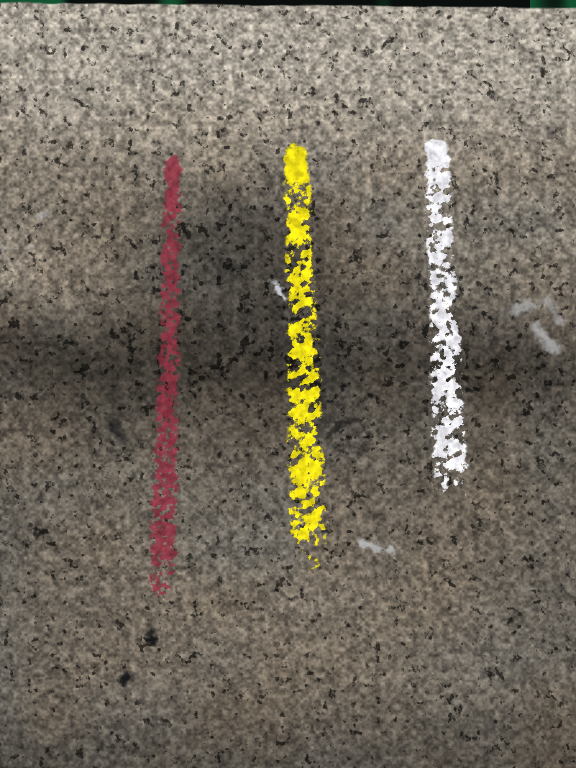
This texture is drawn by a Shadertoy shader. Its source:

```glsl
float hash(vec2 p) {
    return fract(sin(dot(p, vec2(127.1, 311.7))) * 43758.5453);
}

float noise(vec2 p) {
    vec2 i = floor(p), f = fract(p);
    f = f * f * (3.0 - 2.0 * f);
    return mix(mix(hash(i), hash(i + vec2(1, 0)), f.x),
               mix(hash(i + vec2(0, 1)), hash(i + vec2(1, 1)), f.x), f.y);
}

float fbm(vec2 p) {
    float sum = 0.0, amp = 0.5;
    for (int i = 0; i < 4; i++) {
        sum += amp * noise(p);
        p = mat2(1.6, 1.2, -1.2, 1.6) * p + 7.3;
        amp *= 0.5;
    }
    return sum / 0.9375;
}

// Soft elliptical spot
float blob(vec2 p, vec2 center, vec2 radius) {
    vec2 q = (p - center) / radius;
    return exp(-dot(q, q));
}

// Small ragged mark along a segment
float scuff(vec2 p, vec2 a, vec2 b, float width) {
    vec2 ab = b - a;
    float h = clamp(dot(p - a, ab) / dot(ab, ab), 0.0, 1.0);
    float d = length(p - a - ab * h) + 0.016 * (fbm(p * 110.0) - 0.5);
    return 1.0 - smoothstep(0.0, width, d);
}

// Chalk coverage: broken flakes inside a slightly bowed, widening stripe
float chalk(vec2 p, vec2 top, vec2 bottom, vec2 widths, float bow, float gaps, float grain) {
    float t = (top.y - p.y) / (top.y - bottom.y);
    float s = clamp(t, 0.0, 1.0);
    float center = mix(top.x, bottom.x, s) + bow * s * (1.0 - s);
    float width = mix(widths.x, widths.y, s);
    float along = max(max(p.y - top.y + width, bottom.y - p.y), 0.0);
    float d = length(vec2(p.x - center, along)) - width;
    d += 0.012 * (fbm(p * vec2(110, 150)) - 0.5);
    float inside = 1.0 - smoothstep(-0.003, 0.0015, d);
    float flakes = fbm(p * mat2(0.9, 0.4, -0.5, 1.0) * grain) + 0.06 * (noise(p * 45.0) - 0.5);
    float cut = gaps * smoothstep(-0.02, 0.16, t) + 0.2 * smoothstep(0.92, 1.02, t);
    cut += 0.12 * smoothstep(-0.6, 0.0, d / width) * smoothstep(0.0, 0.15, t);
    return inside * smoothstep(cut - 0.07, cut + 0.07, flakes);
}

void mainImage(out vec4 fragColor, in vec2 fragCoord) {
    vec2 p = fragCoord / iResolution.xy * vec2(0.75, 1.0);
    float grain = fbm(p * 150.0);
    float speck = noise(p * 300.0);
    float cloud = fbm(p * 10.0);

    // Weathered board: pale far edge, darker middle, brown foreground
    float light = mix(0.38, 0.46, smoothstep(0.52, 0.76, p.y));
    light += 0.17 * smoothstep(0.72, 0.92, p.y);
    light += 0.05 * blob(p, vec2(0.37, 0.22), vec2(0.32, 0.17));
    light += 0.09 * blob(p, vec2(0.01, 0.65), vec2(0.12, 0.06));
    light += 0.03 * blob(p, vec2(0.72, 0.64), vec2(0.10, 0.08));
    light -= 0.06 * smoothstep(0.12, 0.0, p.y);

    // Damp stains
    vec2 q = p + 0.05 * (vec2(cloud, fbm(p * 9.0 + 31.0)) - 0.5);
    float damp = 0.13 * blob(q, vec2(0.05, 0.535), vec2(0.20, 0.06));
    damp += 0.13 * blob(q, vec2(0.36, 0.53), vec2(0.18, 0.09));
    damp += 0.15 * blob(q, vec2(0.31, 0.68), vec2(0.13, 0.075));
    damp += 0.12 * blob(q, vec2(0.65, 0.53), vec2(0.15, 0.07));
    damp += 0.05 * blob(q, vec2(0.14, 0.45), vec2(0.05, 0.05));
    light += 0.06 * (cloud - 0.5) - damp;
    light *= 1.0 + 0.85 * (grain - 0.5) + 0.36 * (speck - 0.5);
    float warmth = 0.025 + 0.05 * noise(p * 14.0 + 4.0) * smoothstep(0.95, 0.7, p.y);
    vec3 color = light * vec3(1.02 + warmth, 1.0, 0.95 - warmth);

    // Fine dark pits, denser in the damp areas
    float pits = smoothstep(0.64, 0.8, fbm(p * 130.0 + 19.0) + 0.4 * damp);
    color *= 1.0 - 0.6 * pits;
    float holes = scuff(p, vec2(0.162, 0.114), vec2(0.167, 0.118), 0.011);
    holes = max(holes, scuff(p, vec2(0.195, 0.173), vec2(0.199, 0.166), 0.009));
    holes = max(holes, 0.6 * scuff(p, vec2(0.147, 0.445), vec2(0.158, 0.430), 0.014));
    holes = max(holes, 0.5 * scuff(p, vec2(0.715, 0.822), vec2(0.726, 0.832), 0.010));
    color = mix(color, vec3(0.07, 0.07, 0.08), 0.9 * holes);
    float ring = abs(length((p - vec2(0.458, 0.431)) * vec2(1.0, 1.3)) - 0.027);
    color *= 1.0 - 0.25 * (1.0 - smoothstep(0.0, 0.008, ring + 0.02 * (grain - 0.5)));

    // Pale chips and scratches
    float chips = scuff(p, vec2(0.356, 0.630), vec2(0.371, 0.612), 0.007);
    chips = max(chips, 0.7 * scuff(p, vec2(0.470, 0.293), vec2(0.508, 0.283), 0.007));
    chips = max(chips, 0.65 * scuff(p, vec2(0.697, 0.573), vec2(0.724, 0.546), 0.013));
    chips = max(chips, 0.5 * scuff(p, vec2(0.712, 0.607), vec2(0.728, 0.583), 0.012));
    chips = max(chips, 0.5 * scuff(p, vec2(0.668, 0.595), vec2(0.690, 0.604), 0.013));
    chips = max(chips, 0.4 * scuff(p, vec2(0.050, 0.717), vec2(0.062, 0.724), 0.005));
    chips = max(chips, 0.3 * scuff(p, vec2(0.0, 0.677), vec2(0.045, 0.676), 0.004));
    color = mix(color, vec3(0.78, 0.79, 0.81), chips);

    // Three chalk strokes
    float red = chalk(p, vec2(0.225, 0.797), vec2(0.211, 0.236), vec2(0.010, 0.018), 0.004, 0.37, 190.0);
    float yellow = chalk(p, vec2(0.385, 0.812), vec2(0.402, 0.282), vec2(0.016, 0.025), 0.004, 0.43, 125.0);
    float white = chalk(p, vec2(0.569, 0.820), vec2(0.588, 0.360), vec2(0.016, 0.023), -0.004, 0.43, 135.0);
    float dust = 0.75 + 0.5 * grain;
    color = mix(color, vec3(0.56, 0.20, 0.26) * dust, 0.85 * red);
    color = mix(color, vec3(0.95, 0.89, 0.10) * dust, yellow);
    color = mix(color, vec3(0.93, 0.93, 0.95) * dust, white);

    // Shadowed greenery beyond the far edge
    float rim = 0.997 - 0.009 * p.x + 0.003 * (noise(p * 60.0) - 0.5);
    float leaf = smoothstep(0.5, 0.7, noise(p * 18.0) + 0.4 * step(0.69, p.x));
    vec3 beyond = mix(vec3(0.04, 0.06, 0.05), vec3(0.08, 0.33, 0.20), leaf);
    color = mix(color, beyond, smoothstep(rim - 0.002, rim + 0.001, p.y));
    fragColor = vec4(clamp(color, 0.0, 1.0), 1.0);
}
```
